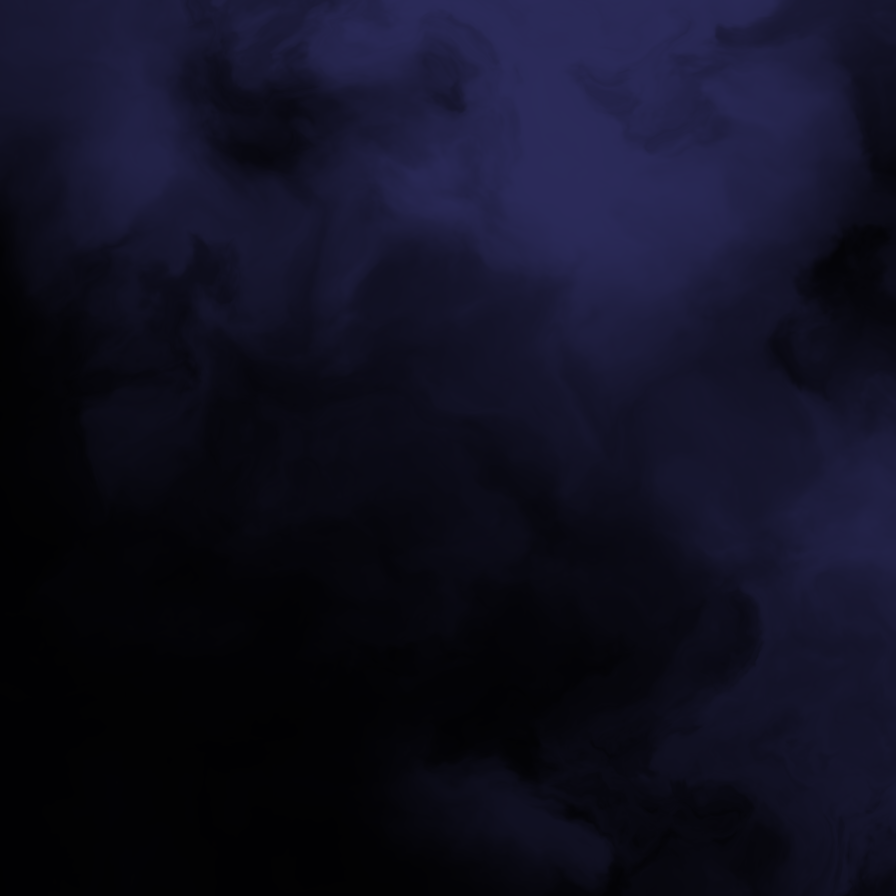
Give the GLSL for this texture, as a three.js fragment shader.

```glsl
// Dark indigo storm clouds: a broad diagonal light falloff with a few soft
// masses of light and shade, torn into wisps by two levels of domain warping
// and modulated by fractal value noise.
varying vec2 vUv;

float hash(vec2 cell) {
  vec3 h = fract(cell.xyx * vec3(0.1031, 0.1030, 0.0973));
  h += dot(h, h.yzx + 33.33);
  return fract((h.x + h.y) * h.z);
}

float noise(vec2 p) {
  vec2 i = floor(p), f = p - i;
  f = f * f * f * (f * (f * 6.0 - 15.0) + 10.0);
  return mix(mix(hash(i), hash(i + vec2(1.0, 0.0)), f.x),
             mix(hash(i + vec2(0.0, 1.0)), hash(i + vec2(1.0)), f.x), f.y);
}

// Octaves are rotated to hide the noise lattice
float fbm(vec2 p) {
  float sum = 0.0, amplitude = 0.5;
  for (int octave = 0; octave < 6; octave++) {
    sum += amplitude * noise(p);
    p = mat2(1.62, 1.22, -1.22, 1.62) * p + 17.3;
    amplitude *= 0.48;
  }
  return sum;
}

vec2 turbulence(vec2 p) {
  return vec2(fbm(p), fbm(p + vec2(31.7, 11.9))) - 0.48;
}

// Soft round mass of light or shade
float mass(vec2 p, vec2 center, float radius) {
  vec2 d = (p - center) / radius;
  return exp(-dot(d, d));
}

// Large-scale light, from black at lower left to indigo at upper right
float skyLight(vec2 p) {
  float light = dot(p, vec2(0.7, 0.9)) - 0.43;
  light += 0.25 * mass(p, vec2(0.60, 0.80), 0.20);
  light += 0.30 * mass(p, vec2(0.18, 0.78), 0.17);
  light += 0.18 * mass(p, vec2(1.00, 0.42), 0.16);
  light += 0.34 * mass(p, vec2(0.53, 0.03), 0.13);
  light += 0.26 * mass(p, vec2(0.12, 0.03), 0.15);
  light -= 0.42 * mass(p, vec2(0.30, 0.86), 0.08);
  light -= 0.55 * mass(p, vec2(0.96, 0.76), 0.16);
  light -= 0.40 * mass(p, vec2(1.02, 1.00), 0.20);
  light -= 0.40 * mass(p, vec2(0.00, 0.70), 0.13);
  light -= 0.28 * mass(p, vec2(0.36, 0.60), 0.12);
  return light;
}

void main() {
  // Slow drift, then finer curls that fade in and out across the sky
  vec2 p = vUv + 0.22 * turbulence(vUv * 3.0 + 4.0);
  vec2 curl = turbulence(p * 7.0 + 9.0);
  float ragged = smoothstep(0.3, 0.7, noise(vUv * 5.0 + 2.5));
  p += mix(0.06, 0.24, ragged) * curl;

  // Cloud tone and darker torn wisps
  float light = skyLight(p);
  light += 0.75 * (fbm(p * 3.5 + 0.8 * curl + 21.0) - 0.48);
  light -= 0.22 * smoothstep(0.5, 0.72, fbm(p * 5.0 + curl + 43.0));

  // Soft floor in the shadows and soft ceiling in the highlights
  light = 0.5 * (light + sqrt(light * light + 0.012));
  light = 0.92 - 0.5 * (0.92 - light + sqrt((0.92 - light) * (0.92 - light) + 0.012));

  vec3 shadow = vec3(0.004, 0.004, 0.008);
  vec3 indigo = vec3(0.185, 0.183, 0.385);
  gl_FragColor = vec4(mix(shadow, indigo, clamp(light, 0.0, 1.0)), 1.0);
}
```
